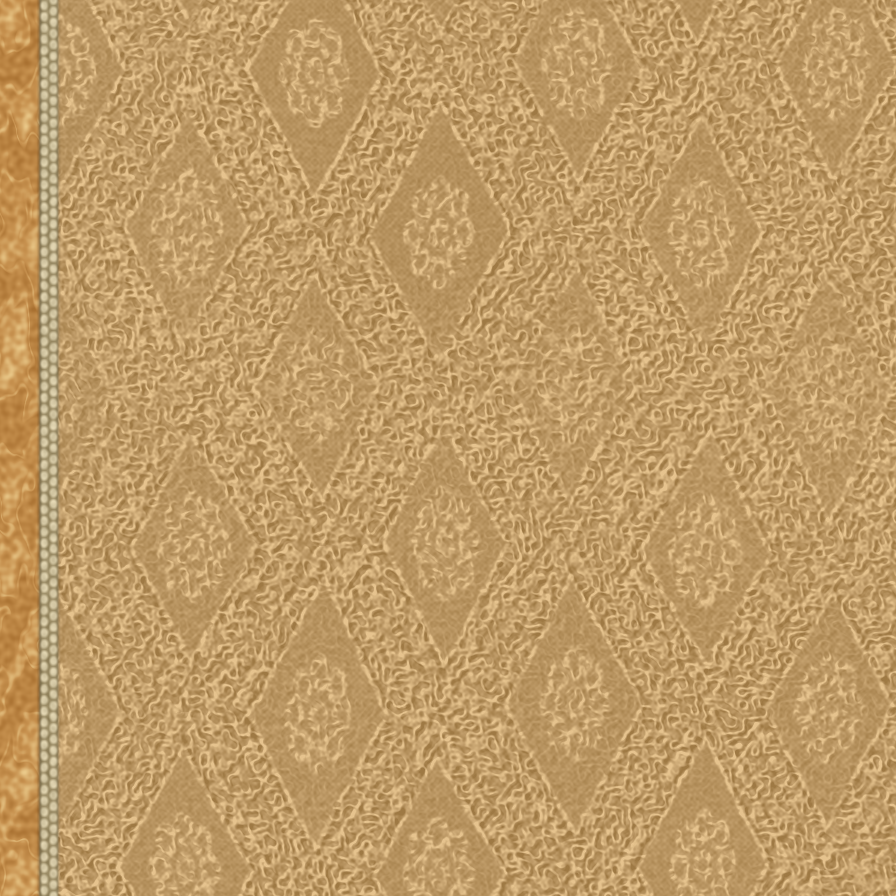
This pattern is drawn by a three.js fragment shader. Its source:

```glsl
varying vec2 vUv;

const vec2 PITCH = vec2(0.288, 0.36);      // spacing of each diamond lattice
const vec2 ORIGIN = vec2(0.495, 0.746);    // centre of one diamond
const vec2 DIAMOND = vec2(0.075, 0.142);   // half width and half height
const vec2 ROSETTE = vec2(0.039, 0.064);
const float PETALS = 8.0;
const float LINE = 0.0021;                 // half width of the outlines
const float SOFT = 0.0018;
const float THREAD_FREQ = 100.0;
const float GRAIN_FREQ = 135.0;
const float WEAVE_FREQ = 150.0;
const float WORN_HEIGHT = 0.57;            // level where the motifs fade most
const float BAND_EDGE = 0.044;
const float CORD_EDGE = 0.065;
const float BEAD = 0.0125;
const vec3 DARK = vec3(0.62, 0.475, 0.265);
const vec3 MID = vec3(0.75, 0.61, 0.41);
const vec3 LIGHT = vec3(0.90, 0.765, 0.555);
const vec3 BAND_DARK = vec3(0.66, 0.44, 0.19);
const vec3 BAND_MID = vec3(0.78, 0.57, 0.31);
const vec3 BAND_LIGHT = vec3(0.92, 0.79, 0.54);
const vec3 CORD_DARK = vec3(0.60, 0.54, 0.39);
const vec3 CORD_LIGHT = vec3(0.84, 0.79, 0.65);

float hash(vec2 p) {
  return fract(sin(dot(p, vec2(127.1, 311.7))) * 43758.5453);
}

float cornerSlope(vec2 cell, vec2 offset) {
  float angle = 6.28318 * hash(cell);
  return dot(vec2(cos(angle), sin(angle)), offset);
}

// Gradient noise, centred on zero
float noise(vec2 p) {
  vec2 i = floor(p), f = fract(p);
  vec2 u = f * f * (3.0 - 2.0 * f), e = vec2(1.0, 0.0);
  return mix(mix(cornerSlope(i, f), cornerSlope(i + e, f - e), u.x),
             mix(cornerSlope(i + e.yx, f - e.yx), cornerSlope(i + 1.0, f - 1.0), u.x), u.y);
}

float stroke(float d, float halfWidth) {
  return 1.0 - smoothstep(halfWidth - SOFT, halfWidth + SOFT, abs(d));
}

// Curling raised threads, on axes turned away from the weave
float threads(vec2 p) {
  vec2 q = mat2(0.8, 0.6, -0.6, 0.8) * p * THREAD_FREQ;
  float gaps = smoothstep(-0.6, 0.0, noise(q * 0.8 + 43.0));
  return gaps * (1.0 - smoothstep(0.02, 0.27, abs(noise(q))));
}

// Ring of looped petals around a small loop
float rosette(vec2 q) {
  vec2 e = q / ROSETTE;
  float sector = 6.28318 / PETALS;
  float a = mod(atan(e.y, e.x) + 0.5 * sector, sector) - 0.5 * sector;
  vec2 petal = length(e) * vec2(cos(a), sin(a)) - vec2(0.7, 0.0);
  float loops = min(abs(length(petal) - 0.22), abs(length(e) - 0.2));
  return 1.0 - smoothstep(0.03, 0.13, loops);
}

vec3 ramp(vec3 low, vec3 middle, vec3 high, float t) {
  return mix(mix(low, middle, clamp(2.0 * t, 0.0, 1.0)), high, clamp(2.0 * t - 1.0, 0.0, 1.0));
}

vec3 damask(vec2 uv) {
  vec2 p = uv + 0.012 * vec2(noise(uv * 4.0), noise(uv * 4.0 + 19.0));
  vec2 frayed = p + 0.003 * vec2(noise(uv * 60.0), noise(uv * 60.0 + 53.0));
  float plain = 0.0, outline = 0.0, shade = 0.0, flower = 0.0;
  float level = (uv.y - WORN_HEIGHT) / 0.08;
  float fade = 1.0 - 0.45 * exp(-level * level);

  // Two staggered diamond lattices
  for (int k = 0; k < 2; k++) {
    vec2 g = (frayed - ORIGIN) / PITCH + 0.5 * float(k);
    vec2 id = floor(g + 0.5), seed = id + 17.0 * float(k);
    vec2 q = (g - id) * PITCH - 0.014 * (vec2(hash(seed + 3.0), hash(seed + 8.0)) - 0.5);
    vec2 size = DIAMOND * mix(0.9, 1.05, hash(seed + 5.0));
    float d = (dot(abs(q) / size, vec2(1.0)) - 1.0) * size.x * size.y / length(size);
    float worn = fade * mix(0.75, 1.0, hash(seed + 11.0));
    plain = max(plain, worn * (1.0 - smoothstep(-0.004, 0.002, d)));
    outline = max(outline, worn * max(stroke(d, LINE), 0.6 * stroke(d - 0.02, LINE)));
    shade = max(shade, worn * max(stroke(d - 0.005, LINE), 0.8 * stroke(d - 0.025, LINE)));
    flower = max(flower, worn * rosette(q) * step(d, 0.0));
  }

  // Raised threads and dark pits over a fine weave
  float raised = threads(p), shadow = threads(p + vec2(-0.003, 0.003));
  float grain = noise(uv * GRAIN_FREQ + 71.0);
  float strength = 0.95 + 0.2 * noise(uv * 9.0) + 0.4 * noise(uv * 45.0);
  float relief = strength * (0.62 * raised - 0.26 * shadow + 0.42 * grain);
  float weave = sin(6.28318 * WEAVE_FREQ * uv.x) * sin(6.28318 * WEAVE_FREQ * uv.y);
  float tone = mix(0.36 + relief, 0.33 + 0.1 * relief, 0.95 * plain);
  tone += 0.42 * outline * (0.8 + 0.9 * noise(uv * 70.0)) - 0.24 * shade * (1.0 - outline);
  tone += flower * (0.24 + 0.4 * raised - 0.2 * shadow + 0.3 * grain);
  tone += 0.06 * weave + 0.2 * noise(uv * 200.0) + 0.04 * noise(uv * 3.0 + 4.0);
  return ramp(DARK, MID, LIGHT, tone);
}

vec3 brocade(vec2 uv) {
  vec2 q = uv * vec2(34.0, 20.0);
  float swirl = noise(q + 0.8 * noise(q * 1.7));
  float tone = 0.3 + 0.9 * max(swirl, 0.0) + 0.3 * stroke(0.03 * swirl, 0.002);
  return ramp(BAND_DARK, BAND_MID, BAND_LIGHT, tone + 0.5 * noise(uv * 120.0));
}

// Two twisted strands of staggered beads
vec3 cord(vec2 uv) {
  vec2 g = vec2((uv.x - BAND_EDGE) / (CORD_EDGE - BAND_EDGE) * 2.0, uv.y / BEAD);
  g.y += 0.5 * floor(g.x);
  float bead = 1.0 - smoothstep(0.22, 0.58, length(fract(g) - 0.5));
  return mix(CORD_DARK, CORD_LIGHT, bead) + 0.1 * noise(uv * 160.0);
}

void main() {
  vec2 uv = vUv;
  vec3 color = mix(brocade(uv), cord(uv), smoothstep(-SOFT, SOFT, uv.x - BAND_EDGE));
  color = mix(color, damask(uv), smoothstep(-SOFT, SOFT, uv.x - CORD_EDGE));
  // Seam shadows beside the cord
  color *= 1.0 - 0.16 * stroke(uv.x - BAND_EDGE, 0.002) - 0.08 * stroke(uv.x - CORD_EDGE, 0.002);
  gl_FragColor = vec4(color, 1.0);
}
```
